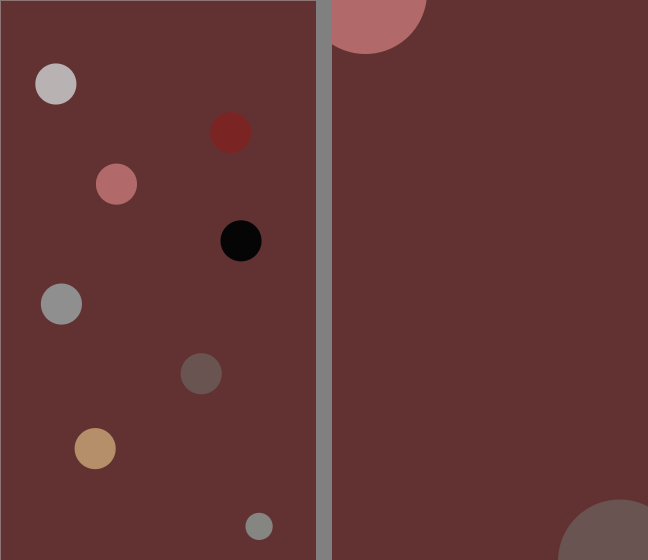
Left: the whole. Right: its middle third, enlarged.
A Shadertoy shader for this background:

```glsl
// Flat coloured discs zigzagging down a maroon field with a pale hairline at the top and left.

const int DISC_COUNT = 8;
const float PI = 3.14159;
const vec3 MAROON = vec3(0.384, 0.196, 0.196);
const vec3 HAIRLINE = vec3(0.62, 0.55, 0.54);

const vec3 DISC_COLORS[DISC_COUNT] = vec3[DISC_COUNT](
    vec3(0.72, 0.70, 0.70),   // silver
    vec3(0.48, 0.14, 0.14),   // crimson
    vec3(0.70, 0.41, 0.41),   // rose
    vec3(0.02, 0.02, 0.02),   // black
    vec3(0.56, 0.56, 0.56),   // grey
    vec3(0.41, 0.33, 0.32),   // taupe
    vec3(0.71, 0.56, 0.41),   // tan
    vec3(0.52, 0.52, 0.51));  // slate

// Antialiased coverage of a shape from its signed distance
float coverage(float signedDistance, float pixel) {
    return clamp(0.5 - signedDistance / pixel, 0.0, 1.0);
}

float discDistance(vec2 p, vec2 center, float radius) {
    return length(p - center) - radius;
}

// Alternates between two columns while descending, with a wavy offset
vec2 discCenter(int index, float height) {
    float i = float(index);
    float t = i / float(DISC_COUNT - 1);
    float x = mix(0.27, 0.72, mod(i, 2.0)) + 0.1 * sin(1.3 * i - 1.2);
    float y = mix(0.85, 0.06, t) + 0.06 * sin(PI * t);
    return vec2(x, y * height);
}

// The last disc is smaller than the others
float discRadius(int index) {
    return index == DISC_COUNT - 1 ? 0.043 : 0.065;
}

void mainImage(out vec4 fragColor, in vec2 fragCoord) {
    // Canvas width is one unit
    float pixel = 1.0 / iResolution.x;
    float height = iResolution.y * pixel;
    vec2 p = fragCoord * pixel;
    vec3 color = MAROON;

    // Scattered discs
    for (int i = 0; i < DISC_COUNT; i++) {
        float d = discDistance(p, discCenter(i, height), discRadius(i));
        color = mix(color, DISC_COLORS[i], coverage(d, pixel));
    }

    // Edge hairline
    float edge = min(p.x, height - p.y);
    color = mix(color, HAIRLINE, coverage(edge - 0.0023, pixel));

    fragColor = vec4(color, 1.0);
}
```
